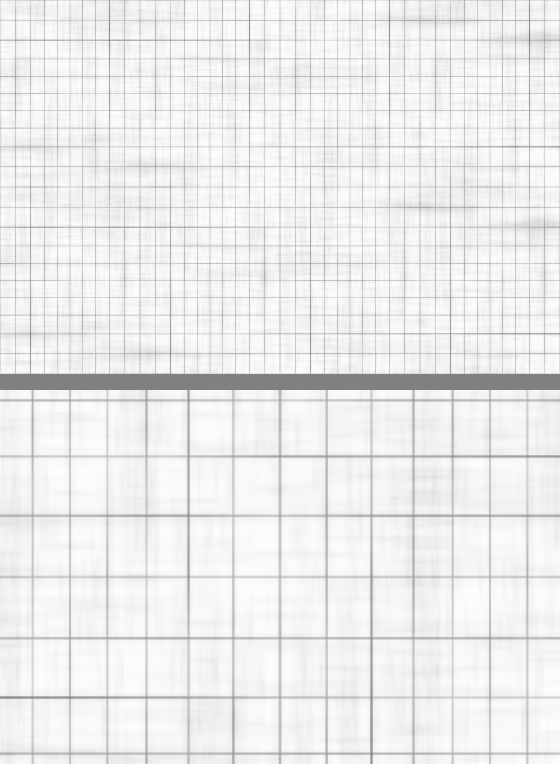
Top, the full canvas; bottom, a detail of the centre.
Write a Shadertoy shader that draws this pattern.

```glsl
#define GRID vec2(40.0, 20.0)      // columns and rows on the canvas
#define TILE 10.0                  // lines before the weave repeats
#define BEND vec2(0.1875, 0.156)   // uneven spacing, in cells
#define LINE_WIDTH 0.0021          // fraction of canvas height
#define LINE_INK 0.185
#define BOLD_INK 0.19
#define FIBRE_INK 0.05
#define STREAK_INK 0.034
#define SMEAR_INK 0.075
#define PAPER vec3(0.987, 0.994, 0.994)
#define TAU 6.2831853

float hash(vec2 p) {
    vec3 q = fract(vec3(p.xyx) * 0.1031);
    q += dot(q, q.yzx + 33.33);
    return fract((q.x + q.y) * q.z);
}

// Value noise that wraps along x
float noise(vec2 p, float period) {
    vec2 i = floor(p), f = fract(p);
    f = f * f * (3.0 - 2.0 * f);
    float x0 = mod(i.x, period), x1 = mod(i.x + 1.0, period);
    float low = mix(hash(vec2(x0, i.y)), hash(vec2(x1, i.y)), f.x);
    float high = mix(hash(vec2(x0, i.y + 1.0)), hash(vec2(x1, i.y + 1.0)), f.x);
    return mix(low, high, f.y);
}

// Line coordinate whose spacing swells and shrinks once per tile
float bend(float cell, float amount, float phase) {
    float k = cell;
    for (int i = 0; i < 4; i++) k = cell - amount * sin(TAU * (k / TILE + phase));
    return k;
}

// Share of a pixel covered by a line at distance d
float coverage(float d, float width) {
    float px = 1.0 / iResolution.y;
    float overlap = min(d + 0.5 * px, 0.5 * width) - max(d - 0.5 * px, -0.5 * width);
    return clamp(overlap / px, 0.0, 1.0);
}

// Two heavy lines per tile, fading toward opposite ends
float boldness(float id, vec2 heavy, float along) {
    float m = mod(id, TILE);
    float first = (1.0 - step(0.5, abs(m - heavy.x))) * (1.0 - smoothstep(0.15, 0.65, along));
    float second = (1.0 - step(0.5, abs(m - heavy.y))) * smoothstep(0.35, 0.85, along);
    return first + second;
}

// Ruled lines with uneven ink
float ruling(float k, float along, float cellSize, vec2 heavy, float seed) {
    float id = floor(k + 0.5);
    float d = abs(k - id) * cellSize;
    float bold = boldness(id, heavy, along);
    float wear = 0.65 + 0.7 * noise(vec2(id, along * 14.0 + seed), TILE);
    float core = coverage(d, LINE_WIDTH);
    float halo = 0.12 * exp(-d * d / (LINE_WIDTH * LINE_WIDTH * 2.5));
    return (core + halo) * (LINE_INK * wear + BOLD_INK * bold);
}

// Fine fibres and broad pale streaks running along the lines
float fibres(float k, float along, float seed) {
    float fine = noise(vec2(k * 8.0, along * 24.0 + seed), TILE * 8.0);
    float hair = noise(vec2(k * 17.0, along * 60.0 + seed), TILE * 17.0);
    float broad = noise(vec2(k * 2.0, along * 5.0 + seed), TILE * 2.0);
    float streak = smoothstep(0.5, 0.95, broad);
    return FIBRE_INK * fine * fine * (0.35 + 0.65 * hair)
         + STREAK_INK * streak * (0.5 + 0.5 * hair);
}

// Soft stretched smudge, repeated once per tile
float smear(float k, float along, float line, float centre) {
    float across = mod(k - line + 0.5 * TILE, TILE) - 0.5 * TILE;
    float offset = along - centre;
    return SMEAR_INK * exp(-9.0 * across * across - 110.0 * offset * offset);
}

void mainImage(out vec4 fragColor, in vec2 fragCoord) {
    vec2 uv = fragCoord / iResolution.xy;
    uv.y = 1.0 - uv.y;
    vec2 cellSize = vec2(iResolution.x / iResolution.y, 1.0) / GRID;
    float column = bend(uv.x * GRID.x - 8.0, BEND.x, -0.2);
    float row = bend(uv.y * GRID.y, BEND.y, 0.0);

    // Woven paper grain
    float ink = fibres(column, uv.y, 17.0) + fibres(row, uv.x, 71.0);

    // Smudges along rows and columns
    float smudge = smear(row, uv.x, 9.0, 0.26) + smear(row, uv.x, 1.0, 0.77)
                 + smear(row, uv.x, 2.0, 0.95) + smear(row, uv.x, 8.0, 0.05)
                 + 0.6 * smear(column, uv.y, 3.1, 0.21)
                 + 0.6 * smear(column, uv.y, 1.0, 0.72);
    ink += smudge * (0.6 + 0.8 * noise(vec2(row * 6.0, uv.x * 20.0), TILE * 6.0));

    // Grid: crossings keep the darker line
    float vertical = ruling(column, uv.y, cellSize.x, vec2(0.0, 4.0), 5.0);
    float horizontal = ruling(row, uv.x, cellSize.y, vec2(2.0, 8.0), 43.0);
    ink += max(vertical, horizontal) + 0.4 * min(vertical, horizontal);

    fragColor = vec4(clamp(PAPER - ink, 0.0, 1.0), 1.0);
}
```
